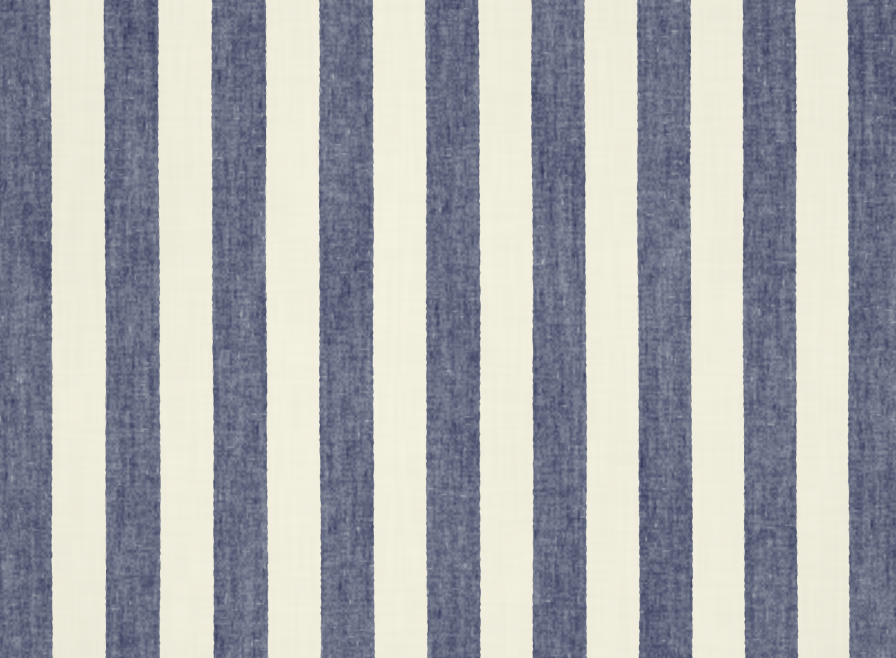
This pattern is drawn by a WebGL 1 fragment shader. Its source:

```glsl
precision highp float;
// Woven cotton with upright indigo and cream stripes, slubs and pale flecks.

uniform vec2 u_resolution;

// Lengths are fractions of the canvas width.
const float STRIPE_PERIOD = 0.1186;
const float BLUE_SHARE = 0.503;
const float CENTRE_STRIPE_X = 0.5057;
const float CLOTH_TILT = 0.003;

const vec3 CREAM = vec3(0.935, 0.925, 0.862);
const vec3 INDIGO = vec3(0.408, 0.430, 0.515);
const vec3 INDIGO_SHADE = vec3(1.05, 1.05, 0.82);

float hash(vec2 p) {
    vec3 q = fract(vec3(p.xyx) * 0.1031);
    q += dot(q, q.yzx + 33.33);
    return fract((q.x + q.y) * q.z);
}

// Smooth value noise, centred on zero.
float valueNoise(vec2 p) {
    vec2 cell = floor(p);
    vec2 f = fract(p);
    f = f * f * (3.0 - 2.0 * f);
    float low = mix(hash(cell), hash(cell + vec2(1.0, 0.0)), f.x);
    float high = mix(hash(cell + vec2(0.0, 1.0)), hash(cell + vec2(1.0)), f.x);
    return mix(low, high, f.y) - 0.5;
}

// Cellular noise: distance to the nearest point, and that point's random id.
vec2 cellular(vec2 p) {
    vec2 cell = floor(p);
    vec2 nearest = vec2(8.0, 0.0);
    for (int j = -1; j <= 1; j++) {
        for (int i = -1; i <= 1; i++) {
            vec2 c = cell + vec2(float(i), float(j));
            vec2 point = c + vec2(hash(c + 17.0), hash(c + 59.0));
            float d = length(p - point);
            if (d < nearest.x) nearest = vec2(d, hash(c + 101.0));
        }
    }
    return nearest;
}

// Sparse soft spots; rarity is the share of cells left empty.
float flecks(vec2 p, float rarity) {
    vec2 c = cellular(p);
    return smoothstep(0.45, 0.10, c.x) * step(rarity, c.y);
}

// Layered sines: small sideways drift of the warp along its length.
float warpDrift(vec2 p) {
    return 0.00045 * sin(p.y * 9.0 + p.x * 13.0)
         + 0.00025 * sin(p.y * 23.0 - p.x * 31.0);
}

// Coverage of blue stripes, whose spacing tightens slightly to the right.
float stripeMask(vec2 p, float period, float share, float soft) {
    float k = (p.x - CENTRE_STRIPE_X) / period;
    k += 0.002 * k * k;
    float offset = abs(fract(k + 0.5) - 0.5);
    return smoothstep(-soft, soft, (0.5 * share - offset) * period);
}

// Uneven dye and yarn: broad clouds, upright slubs and fine crossing threads.
float indigoTone(vec2 p) {
    float tone = 0.045 * valueNoise(p * vec2(22.0, 7.0));
    tone += 0.085 * valueNoise(p * vec2(190.0, 13.0) + 7.0);
    tone += 0.090 * valueNoise(p * vec2(330.0, 60.0) + 31.0);
    tone += 0.080 * valueNoise(p * vec2(70.0, 310.0) + 53.0);
    tone += 0.120 * valueNoise(p * vec2(400.0, 360.0) + 91.0);
    tone -= 0.070 * flecks(p * vec2(170.0, 48.0), 0.90);
    tone += 0.110 * flecks(p * vec2(210.0, 90.0) + 40.0, 0.975);
    tone += 0.090 * flecks(p * vec2(75.0, 240.0) + 80.0, 0.975);
    return tone;
}

// Faint thread relief on the undyed yarn.
float creamTone(vec2 p) {
    return 0.012 * valueNoise(p * vec2(240.0, 18.0) + 11.0)
         + 0.010 * valueNoise(p * vec2(30.0, 250.0) + 23.0)
         + 0.012 * valueNoise(p * vec2(5.0, 4.0) + 3.0);
}

void main() {
    vec2 p = gl_FragCoord.xy / u_resolution.x;
    float height = u_resolution.y / u_resolution.x;
    float pixel = 1.0 / u_resolution.x;

    // Stripe edges lean slightly and step from thread to thread.
    vec2 warped = p;
    warped.x += CLOTH_TILT * (p.y - 0.5 * height) + warpDrift(p);
    float fray = 0.0010 * valueNoise(vec2(floor(p.x / STRIPE_PERIOD * 2.0), p.y * 300.0));
    float blue = stripeMask(warped + vec2(fray, 0.0), STRIPE_PERIOD,
                            BLUE_SHARE, max(0.8 * pixel, 0.0009));

    vec3 cream = CREAM + creamTone(warped);
    vec3 indigo = INDIGO + INDIGO_SHADE * indigoTone(warped);
    vec3 colour = mix(cream, indigo, blue);

    // Light falls off gently toward the canvas edges.
    vec2 fromCentre = p - vec2(0.5, 0.5 * height);
    colour *= 1.01 - 0.07 * dot(fromCentre, fromCentre);
    gl_FragColor = vec4(clamp(colour, 0.0, 1.0), 1.0);
}
```
